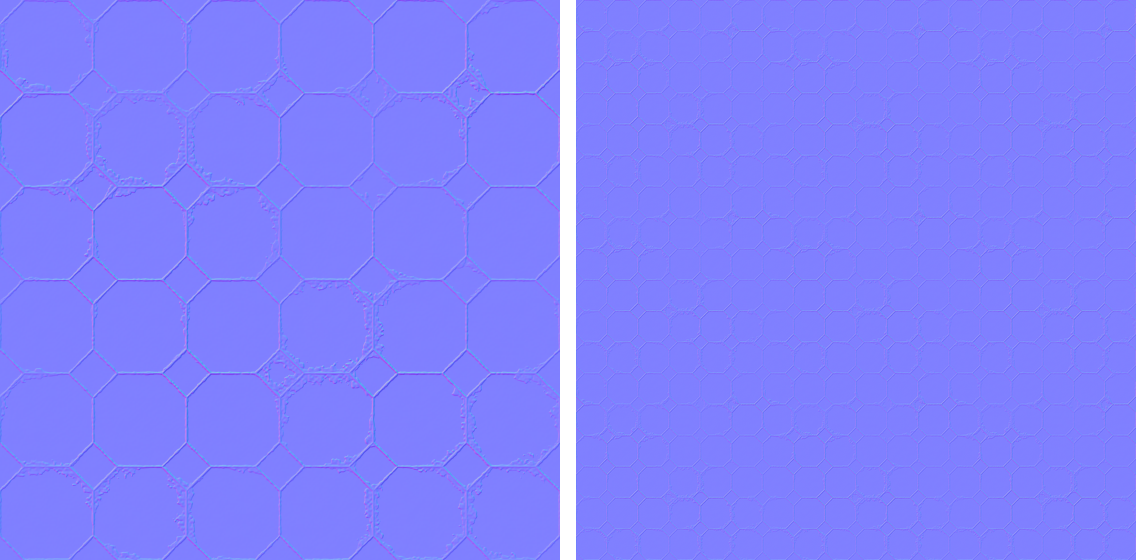
Left: one tile. Right: repeated 3 by 3.
A WebGL 1 fragment shader for this texture map:

```glsl
precision highp float;
// Tangent-space normal map of octagon floor tiles with small diamond insets and chipped edges.

uniform vec2 u_resolution;

// Lengths are in tile widths; GRID is the number of tiles across and down.
const float GRID = 6.0;
const float DIAMOND_RADIUS = 0.26;   // centre to corner of the inset
const float GROOVE_HALF = 0.017;     // half width of the joint
const float GROOVE_DEPTH = 0.0062;
const float EDGE_WOBBLE = 0.017;     // unevenness of every joint
const float CHIP_REACH = 0.085;      // how far damage eats into a tile
const float CHIP_BEVEL = 0.022;
const float CHIP_DEPTH = 0.5;        // share of the groove depth
const float GRAIN = 0.0001;          // faint surface relief
const float SLOPE_STEP = 0.003;      // half span of the slope samples
const float SOFTEN = 0.007;          // spacing of the averaged normals

float hash(vec2 p) {
  return fract(sin(dot(p, vec2(127.1, 311.7))) * 43758.55);
}

// Value noise with a whole number of lattice cells per tile, wrapping over the grid.
float wrapNoise(vec2 p, float frequency) {
  float period = GRID * frequency;
  vec2 x = p * frequency;
  vec2 i = floor(x);
  vec2 f = x - i;
  f = f * f * (3.0 - 2.0 * f);
  vec2 lo = mod(i, period);
  vec2 hi = mod(i + 1.0, period);
  float bottom = mix(hash(lo), hash(vec2(hi.x, lo.y)), f.x);
  float top = mix(hash(vec2(lo.x, hi.y)), hash(hi), f.x);
  return mix(bottom, top, f.y);
}

// Signed distance to the octagon outline: negative in octagons, positive in diamonds.
float octagonDistance(vec2 p) {
  vec2 a = abs(fract(p) - 0.5);
  float side = max(a.x, a.y) - 0.5;
  float corner = (a.x + a.y - 1.0 + DIAMOND_RADIUS) * 0.70711;
  return max(side, corner);
}

// Random damage level of the octagon or diamond that holds p.
float tileWear(vec2 p, float outline) {
  vec2 octagonId = mod(floor(p), GRID);
  vec2 diamondId = mod(floor(p + 0.5), GRID) + 41.0;
  return hash((outline < 0.0 ? octagonId : diamondId) + 7.0);
}

// Height below the tile face
float height(vec2 p) {
  float outline = octagonDistance(p);
  float d = abs(outline);
  float coarse = wrapNoise(p, 14.0);
  float fine = wrapNoise(p, 41.0);
  float grain = GRAIN * (wrapNoise(p, 8.0) + 0.4 * fine);

  // Joint with uneven sides, deeper in some places
  float ragged = d + EDGE_WOBBLE * (0.4 * coarse + 0.6 * fine - 0.5);
  float groove = smoothstep(0.0, GROOVE_HALF, ragged);
  float depth = GROOVE_DEPTH * mix(0.6, 1.4, wrapNoise(p, 1.0));

  // Broken edges in short patches, longer on worn tiles
  float patches = 0.7 * wrapNoise(p, 3.0) + 0.45 * tileWear(p, outline);
  float damage = smoothstep(0.5, 0.95, patches);
  float reach = CHIP_REACH * damage * (1.1 * coarse + 0.8 * fine);
  float chip = 1.0 - smoothstep(reach - CHIP_BEVEL, reach, d);
  float rubble = 0.1 + 1.2 * fine + 0.5 * coarse;

  return depth * (groove * (1.0 - CHIP_DEPTH * chip * rubble) - 1.0) + grain;
}

// Green points down the canvas
vec3 surfaceNormal(vec2 p) {
  vec2 e = vec2(SLOPE_STEP, 0.0);
  vec2 slope = vec2(height(p + e.xy) - height(p - e.xy),
                    height(p + e.yx) - height(p - e.yx)) / (2.0 * SLOPE_STEP);
  return normalize(vec3(-slope.x, slope.y, 1.0));
}

void main() {
  vec2 p = gl_FragCoord.xy / u_resolution * GRID;

  // Averaged normals soften the thin joints
  vec3 normal = vec3(0.0);
  for (int j = 0; j < 2; j++) {
    for (int i = 0; i < 2; i++) {
      vec2 offset = (vec2(float(i), float(j)) - 0.5) * SOFTEN;
      normal += 0.25 * surfaceNormal(p + offset);
    }
  }
  gl_FragColor = vec4(0.5 + 0.5 * normal, 1.0);
}
```
